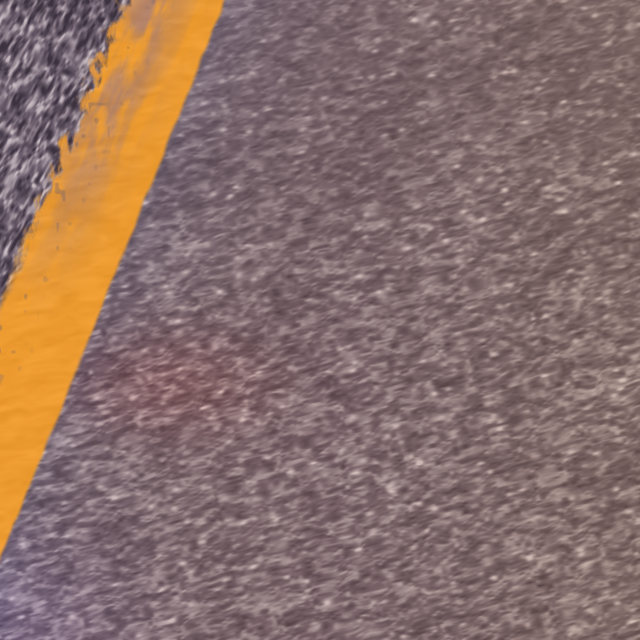
Reproduce this texture procedurally as a Shadertoy shader.

```glsl
// Rough purple-grey asphalt crossed by a worn orange painted stripe.

const vec3 ASPHALT_DARK = vec3(0.27, 0.20, 0.22);
const vec3 ASPHALT_MID = vec3(0.475, 0.39, 0.41);
const vec3 ASPHALT_LIGHT = vec3(0.80, 0.72, 0.71);
const vec3 PAINT = vec3(0.93, 0.61, 0.19);
const vec3 WORN_PAINT = vec3(0.70, 0.51, 0.41);
const float STRIPE_SLOPE = 0.402;
const float STRIPE_WIDTH = 0.158;

float hash(vec2 p) {
    vec3 q = fract(vec3(p.xyx) * 0.1031);
    q += dot(q, q.yzx + 33.33);
    return fract((q.x + q.y) * q.z);
}

float noise(vec2 p) {
    vec2 cell = floor(p);
    vec2 f = fract(p);
    f = f * f * (3.0 - 2.0 * f);
    float low = mix(hash(cell), hash(cell + vec2(1, 0)), f.x);
    float high = mix(hash(cell + vec2(0, 1)), hash(cell + vec2(1, 1)), f.x);
    return mix(low, high, f.y);
}

float fbm(vec2 p) {
    float sum = 0.0;
    float weight = 0.53;
    for (int i = 0; i < 4; i++) {
        sum += weight * noise(p);
        p = mat2(0.8, 0.6, -0.6, 0.8) * p * 2.03 + 17.0;
        weight *= 0.5;
    }
    return sum;
}

vec2 rotate(vec2 p, float angle) {
    float c = cos(angle);
    float s = sin(angle);
    return vec2(c * p.x + s * p.y, c * p.y - s * p.x);
}

float blob(vec2 p, vec2 center, vec2 radius) {
    vec2 d = (p - center) / radius;
    return exp(-dot(d, d));
}

// Signed grain about zero, stretched along the given angle.
float grain(vec2 p, float angle, vec2 frequency) {
    vec2 q = rotate(p, angle) * frequency;
    q += 0.7 * vec2(noise(p * 40.0), noise(p * 40.0 + 50.0));
    return 0.6 * noise(q) + 0.4 * noise(q * 1.9 + 31.0) - 0.5;
}

// Sparse bright stones, one candidate per jittered cell.
float glints(vec2 p, float angle, vec2 frequency, float density) {
    vec2 q = rotate(p, angle) * frequency;
    vec2 base = floor(q);
    float light = 0.0;
    for (int y = -1; y <= 1; y++) {
        for (int x = -1; x <= 1; x++) {
            vec2 cell = base + vec2(x, y);
            vec2 jitter = vec2(hash(cell + 7.0), hash(cell + 91.0));
            vec2 d = q - cell - jitter;
            float present = step(1.0 - density, hash(cell + 43.0));
            float strength = 0.35 + 0.65 * hash(cell + 129.0);
            light += present * strength * exp(-9.0 * dot(d, d));
        }
    }
    return light;
}

vec3 shade(float tone) {
    vec3 dark = mix(ASPHALT_MID, ASPHALT_DARK, clamp(-tone, 0.0, 1.0));
    return mix(dark, ASPHALT_LIGHT, clamp(tone, 0.0, 1.0));
}

vec3 mainRoad(vec2 p, float stripeDist) {
    float contrast = mix(1.45, 0.95, smoothstep(0.3, 1.0, p.y));
    float tone = contrast * grain(p, 0.27, vec2(62.0, 150.0));
    tone += 0.35 * grain(p + 3.0, 0.5, vec2(38.0, 75.0));
    tone += 0.75 * glints(p, 0.25, vec2(52.0, 95.0), 0.13);
    tone += 0.28 * (fbm(p * 7.0) - 0.5);
    tone -= 0.13 * blob(p, vec2(0.62, 0.87), vec2(0.22, 0.10));
    tone -= 0.12 * blob(p, vec2(0.46, 0.54), vec2(0.08, 0.05));
    vec3 color = shade(tone + 0.03);

    // Broad tints: cool beside the paint, warm at right, a rusty stain.
    color += vec3(-0.025, 0.0, 0.035) * exp(-max(stripeDist, 0.0) * 9.0);
    color += vec3(0.015, 0.015, -0.012) * smoothstep(0.5, 1.0, p.x);
    color += vec3(0.035, -0.025, -0.035) * blob(p, vec2(0.26, 0.40), vec2(0.15, 0.08));
    return color + vec3(0.0, 0.0, 0.06) * blob(p, vec2(0.0), vec2(0.2, 0.16));
}

vec3 shoulder(vec2 p) {
    float tone = 3.0 * grain(p, 1.05, vec2(65.0, 145.0)) - 0.08;
    tone += 0.65 * glints(p, 1.1, vec2(60.0, 115.0), 0.28);
    tone -= 0.45 * blob(p, vec2(0.13, 0.98), vec2(0.05, 0.03));
    return shade(tone) + vec3(-0.035, -0.005, 0.03);
}

vec3 paintedStripe(vec2 p, float across) {
    float patchy = fbm(rotate(p, 1.18) * vec2(14.0, 48.0));
    float wear = smoothstep(0.45, 0.9, p.y) * blob(vec2(across), vec2(0.30), vec2(0.48));
    wear *= smoothstep(0.22, 0.65, patchy);
    vec3 color = mix(PAINT, WORN_PAINT, clamp(wear, 0.0, 1.0));
    color += 0.07 * grain(p, 0.15, vec2(30.0, 100.0));
    float chips = smoothstep(0.82, 0.93, noise(p * vec2(100.0, 80.0)));
    return mix(color, ASPHALT_MID, 0.4 * chips * (1.0 - smoothstep(0.1, 0.65, across)));
}

void mainImage(out vec4 fragColor, in vec2 fragCoord) {
    vec2 p = fragCoord / iResolution.xy;
    float pixel = 1.0 / iResolution.y;
    float stripeDist = p.x - STRIPE_SLOPE * (p.y - 0.125);
    float across = 1.0 + stripeDist / STRIPE_WIDTH;

    // The right edge is crisp; the left edge frays into the shoulder.
    float rightEdge = stripeDist + 0.004 * (noise(p * 45.0) - 0.5);
    float fray = mix(0.012, 0.045, smoothstep(0.5, 0.75, p.y));
    float leftEdge = stripeDist + STRIPE_WIDTH + fray * (fbm(p * vec2(90.0, 45.0)) - 0.5);
    float softness = 0.003 + pixel;
    float onRoad = smoothstep(-softness, softness, rightEdge);
    float onPaint = smoothstep(-0.008 - pixel, 0.008 + pixel, leftEdge);

    vec3 color = mix(shoulder(p), paintedStripe(p, across), onPaint);
    color = mix(color, mainRoad(p, stripeDist), onRoad);
    fragColor = vec4(clamp(color, 0.0, 1.0), 1.0);
}
```
